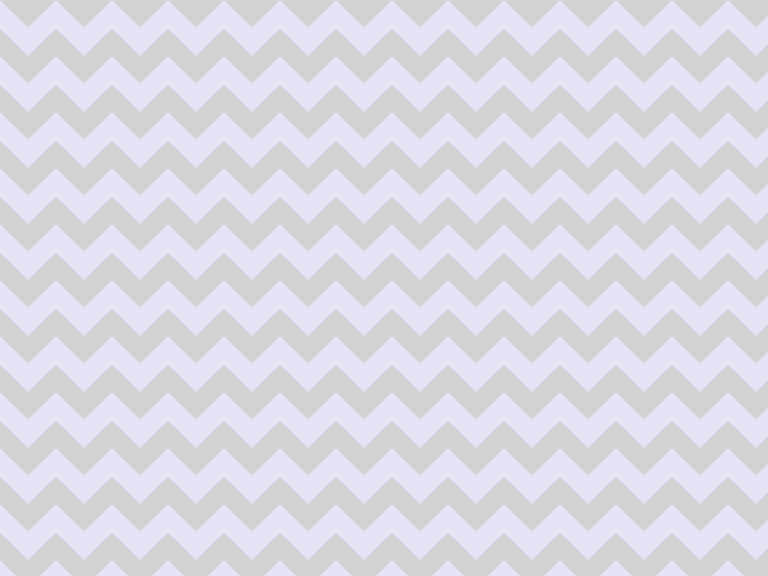
Give the GLSL for this pattern, as a Shadertoy shader.

```glsl
// Horizontal chevron stripes in pale lavender and light grey, with faint tile seams.
#define ROWS 10.2857             // zigzag repeats down the canvas height
#define AMPLITUDE 0.49           // zigzag height, in repeats
#define BAND 0.51                // vertical thickness of a lavender stripe, in repeats
#define SEAM_WIDTH 0.018         // width of a seam, in repeats
#define SEAM_STRENGTH 0.16       // how far a seam lightens the grey
#define LAVENDER vec3(0.898, 0.894, 0.968)
#define GREY vec3(0.824, 0.824, 0.827)

// Triangle wave: 0 at whole numbers, 1 halfway between them
float triangleWave(float x) {
    return 1.0 - abs(2.0 * fract(x) - 1.0);
}

// Distance from x to the nearest line of a set that repeats every period
float lineDistance(float x, float period) {
    return abs(fract(x / period + 0.5) - 0.5) * period;
}

// Share of a pixel covered by a seam at distance d
float seamCoverage(float d, float pixel) {
    float reach = clamp((0.5 * SEAM_WIDTH - d) / pixel + 0.5, 0.0, 1.0);
    return min(reach, SEAM_WIDTH / pixel);
}

void mainImage(out vec4 fragColor, in vec2 fragCoord) {
    // One unit is one repeat, measured from the top left corner
    float pixel = ROWS / iResolution.y;
    vec2 p = vec2(fragCoord.x, iResolution.y - fragCoord.y) * pixel;

    // Chevron stripe, with distance corrected for the slope of its edges
    float height = p.y - AMPLITUDE * triangleWave(p.x);
    float slope = 2.0 * AMPLITUDE;
    float edge = (0.5 * BAND - lineDistance(height - 0.5 * BAND, 1.0)) / sqrt(1.0 + slope * slope);
    float stripe = clamp(edge / pixel + 0.5, 0.0, 1.0);

    // Hairline seams of a tile two repeats wide and high
    float seam = seamCoverage(lineDistance(p.y, 2.0), pixel);
    for (int i = 0; i < 3; i++) {
        float x = p.x - 0.5 * float(i);
        seam = max(seam, seamCoverage(lineDistance(x, 2.0), pixel));
    }

    vec3 color = mix(GREY, LAVENDER, stripe);
    color = mix(color, vec3(0.93), seam * SEAM_STRENGTH * (1.0 - 0.7 * stripe));
    fragColor = vec4(color, 1.0);
}
```
